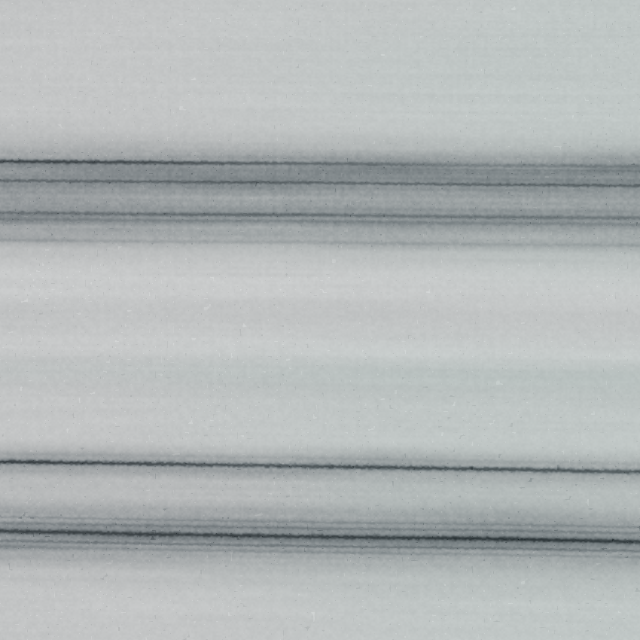
Write a WebGL 2 fragment shader that draws this texture.

```glsl
#version 300 es
precision highp float;
// Pale brushed stone crossed by two groups of dark, slightly sloping veins.
// Depth below the top edge drives a chain of soft tone ramps, thin gaussian
// veins are cut into it, then stretched noise and grain roughen the surface.
uniform vec2 u_resolution;
out vec4 fragColor;

float hash(vec2 p) {
  return fract(sin(dot(p, vec2(127.1, 311.7))) * 43758.5453);
}

float noise(vec2 p) {
  vec2 i = floor(p), f = fract(p);
  f = f * f * (3.0 - 2.0 * f);
  return mix(mix(hash(i), hash(i + vec2(1, 0)), f.x),
             mix(hash(i + vec2(0, 1)), hash(i + vec2(1, 1)), f.x), f.y);
}

// Soft horizontal stripe, 1 at its centre
float stripe(float d, float centre, float width) {
  float q = (d - centre) / width;
  return exp(-q * q);
}

// Tone of the broad bands at depth d
float bandTone(float d) {
  float v = 0.772;
  // upper group
  v = mix(v, 0.735, smoothstep(0.185, 0.218, d));
  v = mix(v, 0.59, smoothstep(0.212, 0.252, d));
  v = mix(v, 0.545, smoothstep(0.252, 0.262, d));
  v = mix(v, 0.61, smoothstep(0.282, 0.305, d));
  v = mix(v, 0.55, smoothstep(0.312, 0.332, d));
  v = mix(v, 0.66, smoothstep(0.335, 0.362, d));
  v = mix(v, 0.735, smoothstep(0.372, 0.39, d));
  v = mix(v, 0.79, smoothstep(0.385, 0.435, d));
  // quiet middle
  v = mix(v, 0.763, smoothstep(0.445, 0.485, d));
  v = mix(v, 0.79, smoothstep(0.505, 0.535, d));
  v = mix(v, 0.752, smoothstep(0.54, 0.575, d));
  v = mix(v, 0.772, smoothstep(0.59, 0.64, d));
  // lower group
  v = mix(v, 0.62, smoothstep(0.682, 0.724, d));
  v = mix(v, 0.725, smoothstep(0.721, 0.756, d));
  v = mix(v, 0.61, smoothstep(0.77, 0.812, d));
  v = mix(v, 0.52, smoothstep(0.81, 0.832, d));
  v = mix(v, 0.64, smoothstep(0.834, 0.862, d));
  v = mix(v, 0.735, smoothstep(0.856, 0.893, d));
  return mix(v, 0.77, smoothstep(0.888, 0.935, d));
}

void main() {
  vec2 uv = gl_FragCoord.xy / u_resolution;
  float x = uv.x, y = 1.0 - uv.y;

  // Layers sink to the right, a little more in the lower half
  float d = y - x * mix(0.0095, 0.015, smoothstep(0.4, 0.7, y));
  d += 0.0016 * (noise(vec2(x * 4.0, y * 6.0)) - 0.5);
  float fuzzy = d + 0.0022 * (noise(uv * 260.0) - 0.5);

  float tone = bandTone(d + 0.006 * (noise(vec2(x * 5.0, d * 30.0)) - 0.5));
  float dark = 1.0 - smoothstep(0.57, 0.77, tone);

  // Veins of the upper group, fading to the right
  tone -= mix(0.30, 0.12, smoothstep(0.0, 0.75, x)) * stripe(fuzzy, 0.2515, 0.0032);
  tone -= 0.07 * x * stripe(fuzzy, 0.258, 0.0025);
  tone -= 0.15 * stripe(fuzzy, 0.2815, 0.0025);
  tone -= mix(0.15, 0.09, x) * stripe(fuzzy, 0.332, 0.003);
  tone -= 0.07 * stripe(fuzzy, 0.342, 0.003);
  tone -= 0.05 * stripe(fuzzy, 0.3745, 0.003);

  // Veins of the lower group
  tone -= 0.03 * stripe(fuzzy, 0.709, 0.003);
  tone -= mix(0.35, 0.27, x) * stripe(fuzzy, 0.7215, 0.0034);
  tone -= 0.06 * stripe(fuzzy, 0.808, 0.0022);
  tone -= 0.08 * stripe(fuzzy, 0.8175, 0.0025);
  tone -= 0.27 * stripe(fuzzy, 0.8305, 0.0036);
  tone -= 0.11 * stripe(fuzzy, 0.8455, 0.0024);
  tone -= 0.07 * stripe(fuzzy, 0.855, 0.0028);

  // Long streaks, strongest inside the dark bands
  float streak = noise(vec2(x * 2.5, d * 190.0)) + noise(vec2(x * 5.0, d * 75.0)) - 1.0;
  tone += streak * mix(0.012, 0.05, dark);

  // Fine grain with sparse dark and bright specks
  float grain = noise(uv * 330.0) + noise(uv * 170.0 + 41.0) - 1.0;
  tone += grain * mix(0.018, 0.04, dark);
  float speck = noise(uv * 210.0 + 17.0);
  tone -= mix(0.05, 0.10, dark) * smoothstep(0.89, 0.98, speck);
  tone += 0.04 * (1.0 - smoothstep(0.02, 0.09, speck));

  // Cool shadows, with a faint green tint drifting in from the right
  float cool = 1.0 - smoothstep(0.45, 0.79, tone);
  vec3 color = tone + vec3(-0.004, 0.003, 0.004) + cool * vec3(-0.012, 0.008, 0.021);
  float quiet = stripe(d, 0.48, 0.07);
  float tint = smoothstep(0.1, 0.9, x + 0.4 * (noise(uv * vec2(3.0, 9.0)) - 0.5));
  tint = tint * (1.0 - 0.8 * quiet) + 0.4 * stripe(d, 0.578, 0.02);
  color += tint * (1.0 - 0.6 * dark) * vec3(-0.016, 0.004, -0.002);
  fragColor = vec4(clamp(color, 0.0, 1.0), 1.0);
}
```
